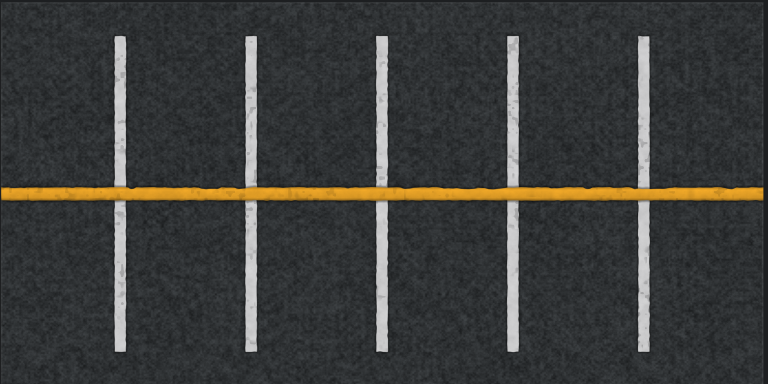
Reproduce this pattern procedurally as a Shadertoy shader.

```glsl
// Asphalt parking bays: evenly spaced white dividers crossed by one amber stripe.
// Box distances, roughened by value noise, mask the paint; layered noise
// supplies the asphalt grain, the specks in the paint and the chipped edges.

#define BAY_COUNT 5.0
#define BAY_PITCH 0.3409
#define BAY_CENTER vec2(0.995, 0.495)
#define DIVIDER_HALF vec2(0.0147, 0.411)
#define STRIPE_HALF 0.0168
#define SLAB_MIN vec2(0.003, -0.02)
#define SLAB_MAX vec2(1.988, 0.994)
#define EDGE_WEAR 0.0022
#define GRAIN 0.13
#define ASPHALT vec3(0.182, 0.194, 0.202)
#define WHITE_PAINT vec3(0.795, 0.795, 0.80)
#define AMBER_PAINT vec3(0.90, 0.63, 0.15)

float hash(vec2 p) {
    return fract(sin(dot(p, vec2(127.1, 311.7))) * 43758.5453);
}

float noise(vec2 p) {
    vec2 i = floor(p), f = fract(p);
    f = f * f * (3.0 - 2.0 * f);
    return mix(mix(hash(i), hash(i + vec2(1, 0)), f.x),
               mix(hash(i + vec2(0, 1)), hash(i + vec2(1, 1)), f.x), f.y);
}

float fbm(vec2 p) {
    float sum = 0.0, amp = 0.5;
    for (int i = 0; i < 4; i++) {
        sum += amp * noise(p);
        p = p * 2.03 + 17.3;
        amp *= 0.5;
    }
    return sum;
}

float boxDistance(vec2 p, vec2 halfSize) {
    vec2 d = abs(p) - halfSize;
    return length(max(d, 0.0)) + min(max(d.x, d.y), 0.0);
}

float coverage(float d, float px) {
    return 1.0 - smoothstep(-0.75 * px, 0.75 * px, d);
}

vec3 asphalt(vec2 p) {
    float grain = fbm(p * 90.0) - 0.47 + 0.5 * (noise(p * 210.0) - 0.5);
    float patches = fbm(p * 7.0) - 0.47;
    return ASPHALT + GRAIN * grain * vec3(0.95, 1.0, 1.03) + 0.025 * patches;
}

void mainImage(out vec4 fragColor, in vec2 fragCoord) {
    float px = 1.0 / iResolution.y;
    vec2 p = fragCoord * px;
    vec3 color = asphalt(p);

    // Roughness shared by every painted edge
    float rough = EDGE_WEAR * (noise(p * 95.0) - 0.5);
    float specks = smoothstep(0.60, 0.82, noise(p * 110.0 + 5.0))
                 * smoothstep(0.35, 0.65, noise(p * 24.0));
    float mottle = fbm(p * 60.0 + 31.0) - 0.47;

    // White dividers, repeated across a limited number of cells
    vec2 q = p - BAY_CENTER;
    float lastCell = 0.5 * (BAY_COUNT - 1.0);
    q.x -= BAY_PITCH * clamp(round(q.x / BAY_PITCH), -lastCell, lastCell);
    float divider = boxDistance(q, DIVIDER_HALF - 0.002) - 0.002 + rough;
    color *= 1.0 - 0.35 * (1.0 - smoothstep(0.0, 0.007, divider));
    vec3 white = WHITE_PAINT + 0.10 * mottle - 0.13 * specks;
    color = mix(color, white, coverage(divider, px));

    // Amber stripe: small chips on its upper edge, shaded toward the bottom
    float y = p.y - BAY_CENTER.y;
    float chips = 0.004 * smoothstep(0.62, 0.9, noise(vec2(p.x * 32.0, 3.0)));
    float stripe = abs(y) - STRIPE_HALF + rough + chips * step(0.0, y);
    color *= 1.0 - 0.4 * (1.0 - smoothstep(0.0, 0.008, stripe));
    float across = y / STRIPE_HALF;
    float shade = 0.98 + 0.09 * across - 0.20 * smoothstep(0.55, 1.0, abs(across));
    vec3 amber = AMBER_PAINT * (shade + 0.14 * mottle - 0.10 * specks);
    color = mix(color, amber, coverage(stripe, px));

    // Slab rim: a faint light edge against the darker surround
    vec2 slabHalf = 0.5 * (SLAB_MAX - SLAB_MIN);
    float slab = boxDistance(p - 0.5 * (SLAB_MAX + SLAB_MIN), slabHalf);
    float rim = smoothstep(-0.005, -0.001, slab) * step(STRIPE_HALF, abs(y));
    color += 0.06 * rim;
    color = mix(vec3(0.115, 0.122, 0.128), color, coverage(slab, px));

    fragColor = vec4(clamp(color, 0.0, 1.0), 1.0);
}
```
